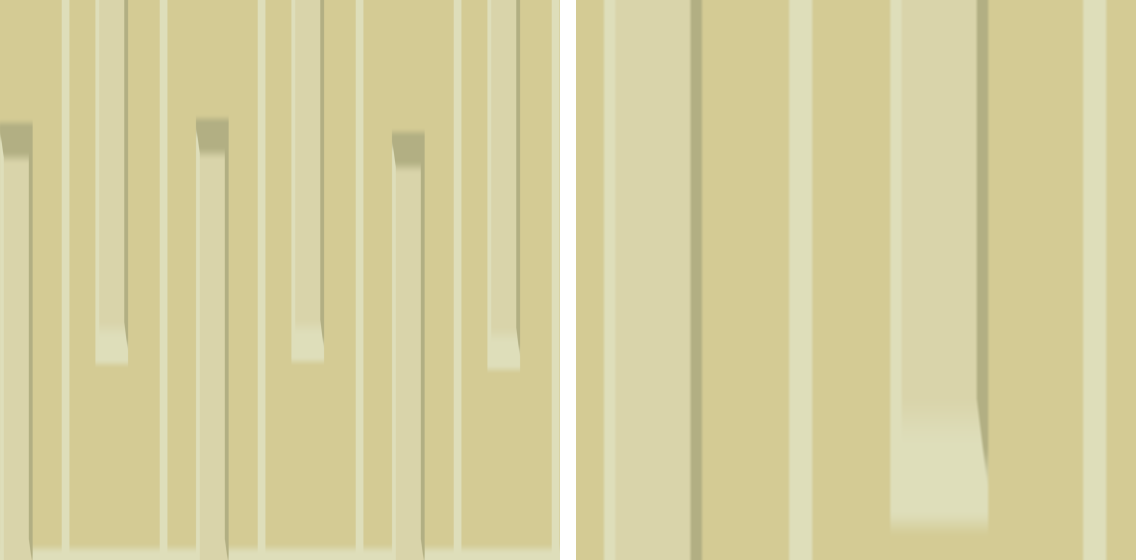
Left, the full canvas; right, a detail of the centre.
This pattern is drawn by a WebGL 1 fragment shader. Its source:

```glsl
precision mediump float;

uniform vec2 u_resolution;

// Colours
const vec3 PANEL = vec3(0.83, 0.795, 0.58);
const vec3 FLOOR = vec3(0.85, 0.83, 0.665);
const vec3 LIGHT = vec3(0.87, 0.87, 0.73);
const vec3 SHADE = vec3(0.697, 0.687, 0.513);

// Layout, in canvas widths
const float PERIOD = 0.35;
const float HANGING_OFFSET = 0.1704;
const float SLOT_WIDTH = 0.0583;
const float BEVEL = 0.0068;
const float RIB_START = 0.1102;
const float RIB_WIDTH = 0.0138;

// Slot ends and how far each one strays
const float RISING_TOP = 0.7688;
const float RISING_STRAY = 0.0208;
const float HANGING_BOTTOM = 0.343;
const float HANGING_STRAY = 0.0124;
const float END_BLUR = 0.009;
const float LEDGE_BLUR = 0.011;
const float LEDGE_HEIGHT = 0.0205;
const float EDGE_BLUR = 0.0013;

float soften() {
  return max(EDGE_BLUR, 0.75 / u_resolution.x);
}

float band(float x, float start, float end) {
  float s = soften();
  return smoothstep(start - s, start + s, x) * (1.0 - smoothstep(end - s, end + s, x));
}

// Index of the nearest slot; the margin keeps its left edge inside the cell
float slotIndex(float x) {
  return floor((x + 0.05) / PERIOD);
}

float stray(float index) {
  return cos(1.4 * (index - 0.7));
}

// Recessed groove with a lit left bevel and a shaded right bevel
vec3 drawSlot(vec3 color, float x, float inside, vec3 ground, float litWidth, float shadeWidth) {
  float s = soften();
  float lit = (1.0 - smoothstep(litWidth - s, litWidth + s, x)) * smoothstep(0.0, BEVEL * 0.5, litWidth);
  float shadeStart = SLOT_WIDTH - shadeWidth;
  float shaded = smoothstep(shadeStart - s, shadeStart + s, x) * smoothstep(0.0, BEVEL * 0.5, shadeWidth);
  vec3 slot = mix(ground, LIGHT, lit);
  slot = mix(slot, SHADE, shaded);
  return mix(color, slot, band(x, 0.0, SLOT_WIDTH) * inside);
}

// Slot running up from the lower edge, ending under a shadow
vec3 risingSlot(vec3 color, vec2 p) {
  float index = slotIndex(p.x);
  float depth = RISING_TOP + RISING_STRAY * stray(index) - p.y;
  float inside = smoothstep(-END_BLUR, END_BLUR, depth);
  vec3 ground = mix(SHADE, FLOOR, smoothstep(0.049, 0.075, depth));
  float litWidth = BEVEL * clamp((depth - 0.012) / 0.05, 0.0, 1.0);
  float shadeWidth = BEVEL * clamp(0.25 + p.y / 0.05, 0.0, 1.0);
  return drawSlot(color, p.x - index * PERIOD, inside, ground, litWidth, shadeWidth);
}

// Slot coming down from the upper edge, ending on a bright ledge
vec3 hangingSlot(vec3 color, vec2 p) {
  float x = p.x - HANGING_OFFSET;
  float index = slotIndex(x);
  float height = p.y - HANGING_BOTTOM - HANGING_STRAY * stray(index);
  float inside = smoothstep(-END_BLUR, END_BLUR, height);
  vec3 ground = mix(LIGHT, FLOOR, smoothstep(0.045, 0.08, height));
  float shadeWidth = BEVEL * clamp((height - 0.02) / 0.055, 0.0, 1.0);
  return drawSlot(color, x - index * PERIOD, inside, ground, BEVEL, shadeWidth);
}

void main() {
  vec2 p = gl_FragCoord.xy / u_resolution;

  // Ribs, two per period, on the flat panel
  float pitch = 0.5 * PERIOD;
  float ribX = mod(p.x - RIB_START + 0.5 * pitch, pitch) - 0.5 * pitch;
  vec3 color = mix(PANEL, LIGHT, band(ribX, 0.0, RIB_WIDTH));

  // Bright ledge along the lower edge
  float ledge = 1.0 - smoothstep(LEDGE_HEIGHT - LEDGE_BLUR, LEDGE_HEIGHT + LEDGE_BLUR, p.y);
  color = mix(color, LIGHT, ledge);

  color = risingSlot(color, p);
  color = hangingSlot(color, p);
  gl_FragColor = vec4(color, 1.0);
}
```
